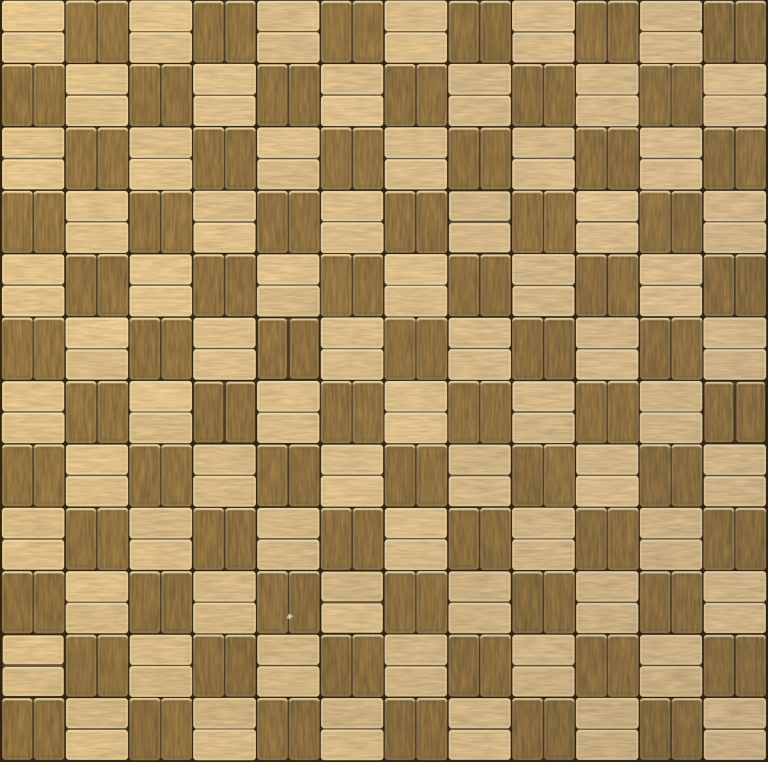
This texture is drawn by a WebGL 1 fragment shader. Its source:

```glsl
precision highp float;
uniform vec2 u_resolution;

float hash(vec2 p) {
    return fract(sin(dot(p, vec2(127.1, 311.7))) * 43758.55);
}

vec2 gradient(vec2 p) {
    float angle = 6.2832 * hash(p);
    return vec2(cos(angle), sin(angle));
}

float gradientNoise(vec2 p) {
    vec2 i = floor(p), f = fract(p);
    vec2 u = f * f * f * (f * (f * 6.0 - 15.0) + 10.0);
    vec2 e = vec2(1.0, 0.0);
    float low = mix(dot(gradient(i), f), dot(gradient(i + e), f - e), u.x);
    float high = mix(dot(gradient(i + e.yx), f - e.yx),
                     dot(gradient(i + 1.0), f - 1.0), u.x);
    return mix(low, high, u.y);
}

float roundedBox(vec2 p, vec2 halfSize, float radius) {
    vec2 q = abs(p) - halfSize + radius;
    return length(max(q, 0.0)) + min(max(q.x, q.y), 0.0) - radius;
}

// Brushed streaks, long along y and fine along x
float brushedGrain(vec2 p, vec2 seed) {
    vec2 shift = seed * 17.0;
    return gradientNoise(p * vec2(11.0, 2.0) + shift) * 0.45
         + gradientNoise(p * vec2(23.0, 3.0) + shift + 5.3) * 0.8
         + gradientNoise(p * vec2(38.0, 6.0) + shift + 9.7) * 0.5;
}

void main() {
    vec2 uv = gl_FragCoord.xy / u_resolution;
    vec2 grid = uv * vec2(12.04, 12.02) - 0.02;
    float pixel = 12.04 / u_resolution.x;

    // Checkerboard of bar pairs: upright dark, lying light
    vec2 cell = clamp(floor(grid), 0.0, 11.0);
    vec2 local = grid - cell;
    float pale = mod(cell.x + cell.y, 2.0);
    vec2 p = pale > 0.5 ? local.yx : local;
    float side = clamp(floor(p.x * 2.0), 0.0, 1.0);
    vec2 barPos = p - vec2(side * 0.5 + 0.25, 0.5);
    vec2 barId = cell + vec2(side * 0.37, side * 0.71);

    // Bar outline, with a few wider worn joints
    float gap = 0.007 + 0.007 * hash(barId + 3.1);
    gap += 0.010 * step(0.95, hash(cell + 8.4));
    float d = roundedBox(barPos, vec2(0.25, 0.5) - gap, 0.055);

    // Metal tone and grain
    float tone = hash(barId + 1.7) - 0.5;
    float grain = brushedGrain(barPos, barId);
    vec3 bronze = vec3(0.545, 0.435, 0.255);
    vec3 brass = vec3(0.825, 0.715, 0.530);
    vec3 color = mix(bronze, brass, pale);
    color *= 1.0 + 0.06 * tone + grain * mix(0.19, 0.12, pale);
    color *= 1.0 + 0.025 * gradientNoise(grid * 1.3);

    // Edge shading and bevel highlights, strongest on top
    float edge = smoothstep(-0.10, 0.0, d);
    color *= 1.0 - edge * mix(0.16, 0.05, pale);
    float rim = smoothstep(-0.055, -0.018, d);
    float darkTop = smoothstep(0.41, 0.47, barPos.y);
    float paleTop = smoothstep(0.17, 0.23, barPos.x);
    float shine = mix(mix(0.17, 0.85, darkTop), mix(0.45, 0.75, paleTop), pale);
    color = mix(color, vec3(0.94, 0.86, 0.68), rim * shine);

    // Dark joints, deeper along the cell borders
    float border = min(min(local.x, 1.0 - local.x), min(local.y, 1.0 - local.y));
    float depth = mix(0.72, 1.0, 1.0 - smoothstep(0.0, 0.06, border));
    float joint = smoothstep(-pixel * 0.7, pixel * 0.7, d);
    color = mix(color, vec3(0.19, 0.135, 0.06), joint * depth);

    // Small chip on a joint
    vec2 chipPos = grid - vec2(4.52, 2.27);
    float chip = length(chipPos) - 0.035 - 0.03 * gradientNoise(chipPos * 30.0);
    color = mix(color, vec3(0.90, 0.82, 0.63), 1.0 - smoothstep(-pixel, pixel, chip));

    // Warm light from the left, slightly dim at the foot
    color *= mix(vec3(1.045, 1.04, 1.0), vec3(0.975, 0.975, 0.995), uv.x);
    color *= mix(0.97, 1.015, smoothstep(0.0, 0.6, uv.y));
    gl_FragColor = vec4(color, 1.0);
}
```
